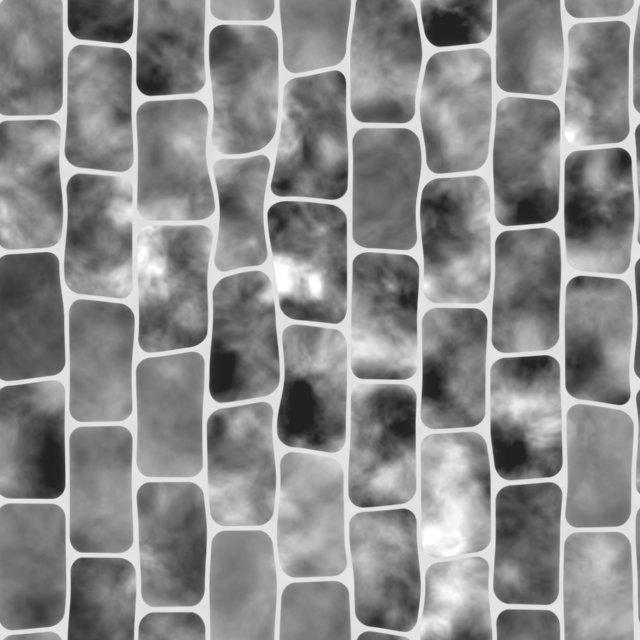
Write a Shadertoy shader that draws this texture map.

```glsl
// Tall rounded blocks in nine staggered columns with thin pale joints.
// Each block is a rounded-box distance in a gently warped grid; its face is
// filled with cloudy periodic noise of varying contrast and bright patches.

#define GRID vec2(9.0, 5.0)            // blocks across and down
#define GRID_SHIFT vec2(0.086, -0.049) // grid phase, in blocks
#define STAGGER 0.4                    // vertical step per column, in blocks
#define JOINT_WIDTH 0.0074
#define CORNER_RADIUS 0.023
#define WOBBLE vec2(0.013, 0.020)
#define PINCH_CENTRE vec2(0.381, 0.669)
#define PINCH_AMOUNT vec2(0.62, 0.25)  // shrinks one block
#define JOINT_TONE 0.885
#define FACE_TONE 0.465
#define CLOUD_CONTRAST 1.15
#define PATCH_GAIN 0.46

float hash(vec2 p) {
    return fract(sin(dot(p, vec2(127.1, 311.7))) * 43758.5453);
}

// Value noise that repeats after the given number of lattice cells
float noise(vec2 p, float period, float seed) {
    vec2 i = floor(p);
    vec2 f = p - i;
    f = f * f * (3.0 - 2.0 * f);
    vec2 a = mod(i, period) + seed;
    vec2 b = mod(i + 1.0, period) + seed;
    return mix(mix(hash(a), hash(vec2(b.x, a.y)), f.x),
               mix(hash(vec2(a.x, b.y)), hash(b), f.x), f.y);
}

float fbm(vec2 uv, float frequency, float seed) {
    float sum = 0.0, weight = 0.5;
    for (int octave = 0; octave < 5; octave++) {
        sum += weight * noise(uv * frequency, frequency, seed);
        frequency *= 2.0;
        seed += 19.0;
        weight *= 0.5;
    }
    return sum / 0.96875;
}

float roundedBox(vec2 p, vec2 halfSize, float radius) {
    vec2 q = abs(p) - halfSize + radius;
    return length(max(q, 0.0)) + min(max(q.x, q.y), 0.0) - radius;
}

// Uneven joints: soft wobble plus one squeezed block
vec2 warpGrid(vec2 uv) {
    vec2 wobble = vec2(noise(uv * 12.0, 12.0, 3.0), noise(uv * 9.0, 9.0, 41.0)) - 0.5;
    vec2 fromPinch = uv - PINCH_CENTRE;
    vec2 falloff = fromPinch / vec2(0.06, 0.11);
    return uv + WOBBLE * wobble
         + fromPinch * PINCH_AMOUNT * exp(-dot(falloff, falloff));
}

// Signed distance to the block edge; also returns the block index
float blockDistance(vec2 uv, out vec2 id) {
    vec2 g = warpGrid(uv) * GRID + GRID_SHIFT;
    float column = mod(floor(g.x), GRID.x);
    g.y += STAGGER * column;
    id = vec2(column, mod(floor(g.y), GRID.y));
    vec2 local = (fract(g) - 0.5) / GRID;
    return roundedBox(local, 0.5 / GRID - 0.5 * JOINT_WIDTH, CORNER_RADIUS);
}

float faceTone(vec2 uv, vec2 id) {
    float tint = hash(id + 5.3);
    float variety = hash(id + 23.7);
    float paleBlock = step(0.96, hash(id + 61.1));

    // Dark clouds differ from block to block
    vec2 billow = vec2(noise(uv * 18.0, 18.0, 71.0), noise(uv * 18.0, 18.0, 97.0)) - 0.5;
    vec2 cloudUv = uv + 0.022 * billow;
    float clouds = fbm(cloudUv + vec2(tint, variety), 12.0, 11.0) - 0.5;
    float mottle = noise(cloudUv * 48.0, 48.0, 53.0) - 0.5;
    float contrast = CLOUD_CONTRAST * mix(0.35, 1.6, variety);

    // Bright patches run on across the joints
    float glow = fbm(cloudUv, 9.0, 131.0);
    float patches = smoothstep(0.57, 0.84, glow) * mix(0.5, 1.2, variety);

    float tone = FACE_TONE + 0.20 * (tint - 0.5) + 0.18 * paleBlock;
    tone += contrast * (clouds + 0.06 * mottle) + PATCH_GAIN * patches;
    return clamp(tone, 0.13, 1.0);
}

void mainImage(out vec4 fragColor, in vec2 fragCoord) {
    vec2 uv = fragCoord / iResolution.xy;
    vec2 id;
    float d = blockDistance(uv, id);
    float pixel = 1.0 / iResolution.y;

    // Pale rim where the face meets the joint
    float face = faceTone(uv, id);
    face = mix(face, JOINT_TONE, 0.16 * exp(min(d, 0.0) / 0.004));

    float joint = smoothstep(-pixel, pixel, d);
    float jointTone = JOINT_TONE + 0.03 * (noise(uv * 40.0, 40.0, 7.0) - 0.5);
    fragColor = vec4(vec3(mix(face, jointTone, joint)), 1.0);
}
```
